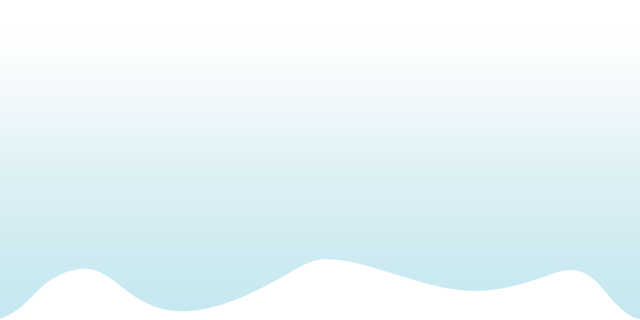
This background is drawn by a WebGL 1 fragment shader. Its source:

```glsl
precision highp float;
// A pale winter sky fading from white to light cyan above a white snow ridge.
// The sky blends a few colour stops by height; the ridge is a smooth chain
// of cubic Hermite spans, antialiased by its distance to the edge.

uniform vec2 u_resolution;

const vec3 SNOW = vec3(1.0);

// Sky stops: colour in rgb, height in a, from the ground up
const vec4 SKY_BASE  = vec4(0.770, 0.906, 0.945, 0.0);
const vec4 SKY_LOW   = vec4(0.816, 0.925, 0.945, 0.25);
const vec4 SKY_HAZE  = vec4(0.847, 0.930, 0.953, 0.333);
const vec4 SKY_MID   = vec4(0.878, 0.949, 0.960, 0.5);
const vec4 SKY_BLUE  = vec4(0.918, 0.965, 0.988, 0.615);
const vec4 SKY_PALE  = vec4(0.941, 0.969, 0.980, 0.667);
const vec4 SKY_HIGH  = vec4(0.988, 0.996, 0.996, 0.84);
const vec4 SKY_TOP   = vec4(1.0);

// Ridge knots: position, height, slope, from left to right
const vec3 LEFT_EDGE   = vec3(0.000, 0.005, 0.5);
const vec3 LEFT_FOOT   = vec3(0.039, 0.052, 1.8);
const vec3 LEFT_RISE   = vec3(0.0755, 0.120, 1.4);
const vec3 LEFT_CREST  = vec3(0.134, 0.160, 0.0);
const vec3 LEFT_FALL   = vec3(0.195, 0.096, -1.6);
const vec3 LEFT_DIP    = vec3(0.284, 0.027, 0.0);
const vec3 MID_FOOT    = vec3(0.391, 0.083, 0.9);
const vec3 MID_RISE    = vec3(0.456, 0.152, 1.16);
const vec3 MID_CREST   = vec3(0.508, 0.190, 0.0);
const vec3 MID_FALL    = vec3(0.625, 0.138, -0.6);
const vec3 RIGHT_DIP   = vec3(0.742, 0.091, 0.0);
const vec3 RIGHT_RISE  = vec3(0.840, 0.128, 0.66);
const vec3 RIGHT_CREST = vec3(0.892, 0.156, 0.0);
const vec3 RIGHT_FALL  = vec3(0.940, 0.102, -2.4);
const vec3 RIGHT_EDGE  = vec3(1.000, 0.003, -0.2);

// Blend on to the next sky stop
vec3 fade(vec3 colour, vec4 from, vec4 to, float y) {
  return mix(colour, to.rgb, clamp((y - from.a) / (to.a - from.a), 0.0, 1.0));
}

vec3 sky(float y) {
  vec3 c = SKY_BASE.rgb;
  c = fade(c, SKY_BASE, SKY_LOW, y);
  c = fade(c, SKY_LOW, SKY_HAZE, y);
  c = fade(c, SKY_HAZE, SKY_MID, y);
  c = fade(c, SKY_MID, SKY_BLUE, y);
  c = fade(c, SKY_BLUE, SKY_PALE, y);
  c = fade(c, SKY_PALE, SKY_HIGH, y);
  return fade(c, SKY_HIGH, SKY_TOP, y);
}

// Replace the height by the Hermite span a-b once x has passed a
float span(float height, vec3 a, vec3 b, float x) {
  float width = b.x - a.x;
  float t = clamp((x - a.x) / width, 0.0, 1.0);
  float s = 1.0 - t;
  float curve = mix(a.y, b.y, t * t * (3.0 - 2.0 * t))
              + width * t * s * (a.z * s - b.z * t);
  return mix(height, curve, step(a.x, x));
}

float ridge(float x) {
  float h = LEFT_EDGE.y;
  h = span(h, LEFT_EDGE, LEFT_FOOT, x);
  h = span(h, LEFT_FOOT, LEFT_RISE, x);
  h = span(h, LEFT_RISE, LEFT_CREST, x);
  h = span(h, LEFT_CREST, LEFT_FALL, x);
  h = span(h, LEFT_FALL, LEFT_DIP, x);
  h = span(h, LEFT_DIP, MID_FOOT, x);
  h = span(h, MID_FOOT, MID_RISE, x);
  h = span(h, MID_RISE, MID_CREST, x);
  h = span(h, MID_CREST, MID_FALL, x);
  h = span(h, MID_FALL, RIGHT_DIP, x);
  h = span(h, RIGHT_DIP, RIGHT_RISE, x);
  h = span(h, RIGHT_RISE, RIGHT_CREST, x);
  h = span(h, RIGHT_CREST, RIGHT_FALL, x);
  return span(h, RIGHT_FALL, RIGHT_EDGE, x);
}

void main() {
  vec2 uv = gl_FragCoord.xy / u_resolution;

  // Distance below the ridge in pixels, corrected for its slope
  float halfPixel = 0.5 / u_resolution.x;
  float rise = (ridge(uv.x + halfPixel) - ridge(uv.x - halfPixel)) * u_resolution.y;
  float depth = (ridge(uv.x) - uv.y) * u_resolution.y / sqrt(1.0 + rise * rise);
  float cover = clamp(depth + 0.5, 0.0, 1.0);

  gl_FragColor = vec4(mix(sky(uv.y), SNOW, cover), 1.0);
}
```
